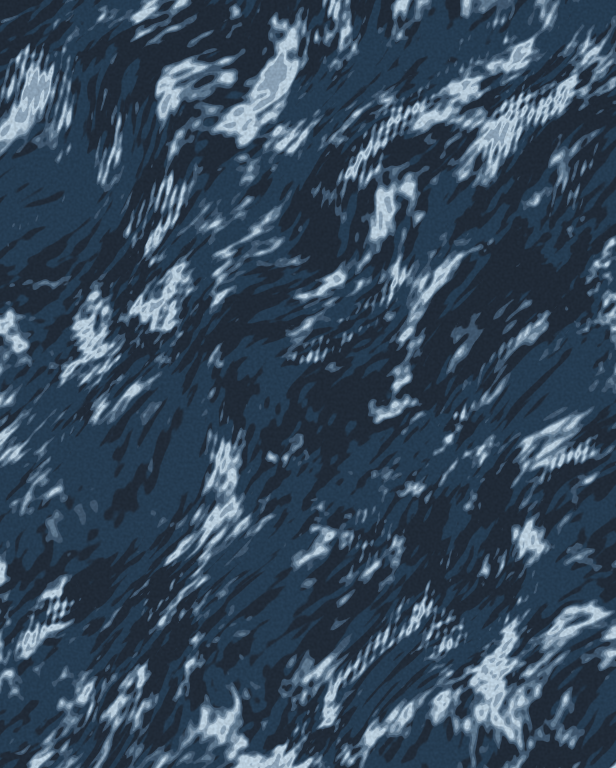
Reproduce this texture procedurally as a Shadertoy shader.

```glsl
// Dark navy cloth printed with diagonal brushed streaks and pale, frosty flecks.

const float TAU = 6.2831853;
const float STREAK_ANGLE = 0.87;
const float NOISE_DEVIATION = 0.21;

const vec3 INK   = vec3(0.125, 0.165, 0.215);
const vec3 NAVY  = vec3(0.145, 0.235, 0.320);
const vec3 STEEL = vec3(0.24, 0.33, 0.42);
const vec3 SLATE = vec3(0.36, 0.46, 0.55);
const vec3 PALE  = vec3(0.53, 0.62, 0.70);
const vec3 FROST = vec3(0.72, 0.80, 0.86);

float hash(vec2 cell) {
    vec3 q = fract(cell.xyx * 0.1031);
    q += dot(q, q.yzx + 33.33);
    return fract((q.x + q.y) * q.z);
}

// Slope contribution of one lattice corner
float corner(vec2 cell, vec2 offset) {
    float a = TAU * hash(cell);
    return dot(vec2(cos(a), sin(a)), offset);
}

float gradientNoise(vec2 p) {
    vec2 i = floor(p), f = p - i;
    vec2 u = f * f * f * (f * (f * 6.0 - 15.0) + 10.0);
    vec2 e = vec2(1.0, 0.0);
    float low  = mix(corner(i, f), corner(i + e, f - e), u.x);
    float high = mix(corner(i + e.yx, f - e.yx), corner(i + e.xx, f - e.xx), u.x);
    return mix(low, high, u.y);
}

vec2 rotate(vec2 p, float a) {
    float c = cos(a), s = sin(a);
    return vec2(c * p.x + s * p.y, c * p.y - s * p.x);
}

// Gentle bending keeps the brush strokes from running parallel
vec2 bend(vec2 p, float amount) {
    return p + amount * vec2(gradientNoise(p * 5.0 + 11.0), gradientNoise(p * 5.0 + 47.0));
}

// Long thin strokes over broad shadows; x runs along the brush
float brushField(vec2 q) {
    float n = 0.9 * gradientNoise(q * vec2(4.0, 7.0) + 90.0)
            + 0.7 * gradientNoise(q * vec2(9.0, 32.0) + 130.0)
            + 0.8 * gradientNoise(q * vec2(17.0, 85.0) + 170.0)
            + 0.5 * gradientNoise(q * vec2(45.0, 150.0) + 210.0);
    return n / (1.48 * NOISE_DEVIATION);
}

// Clustered flecks from broad patches down to frayed edges
float fleckField(vec2 q) {
    float n = 0.85 * gradientNoise(q * vec2(4.0, 5.5) + 20.0)
            + 1.00 * gradientNoise(q * vec2(11.0, 20.0) + 40.0)
            + 0.75 * gradientNoise(q * vec2(27.0, 58.0) + 60.0)
            + 0.50 * gradientNoise(q * vec2(60.0, 125.0) + 80.0);
    return n / (1.59 * NOISE_DEVIATION);
}

// Rows of short upright ticks, found only in scattered bands
float tickRows(vec2 p, vec2 q) {
    float band = smoothstep(0.16, 0.38, gradientNoise(q * vec2(5.0, 17.0) + 250.0));
    return band * sin(TAU * 105.0 * (p.x - 0.25 * p.y));
}

float above(float value, float level, float softness) {
    return smoothstep(level - softness, level + softness, value);
}

void mainImage(out vec4 fragColor, in vec2 fragCoord) {
    vec2 p = fragCoord / iResolution.y;
    vec2 q = rotate(bend(p, 0.06), STREAK_ANGLE);

    // Brushed ground
    float brush = brushField(q);
    float brushSoft = 0.15 + 0.5 * fwidth(brush);
    vec3 color = mix(INK, NAVY, above(brush, 0.08, brushSoft));

    // Stepped tones of the flecks, with a duller core in the largest
    float fleck = fleckField(q) + 0.5 * tickRows(p, q);
    float soft = 0.05 + 0.45 * fwidth(fleck);
    color = mix(color, STEEL, above(fleck, 0.60, soft));
    color = mix(color, SLATE, above(fleck, 1.00, soft));
    color = mix(color, PALE,  above(fleck, 1.32, soft));
    color = mix(color, FROST, above(fleck, 1.64, soft));
    color = mix(color, PALE,  above(fleck, 2.45, soft));

    // Woven grain
    float grain = gradientNoise(p * 230.0) + 0.6 * gradientNoise(rotate(p, 0.6) * 310.0);
    color *= 1.0 + 0.11 * grain;

    fragColor = vec4(color, 1.0);
}
```
